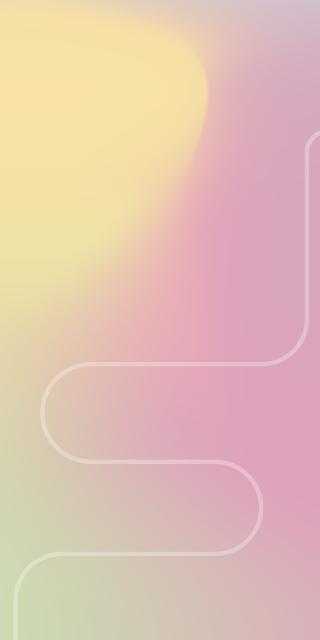
Give the GLSL for this background, as a WebGL 1 fragment shader.

```glsl
precision highp float;
// Soft yellow, pink and green gradient with a pale winding line.

uniform vec2 u_resolution;

// Smooth maximum: rounds the corner where two edges meet.
float smoothMax(float a, float b, float k) {
  float h = max(k - abs(a - b), 0.0);
  return max(a, b) + h * h / (4.0 * k);
}

float segment(vec2 p, vec2 a, vec2 b) {
  vec2 ab = b - a;
  return length(p - a - ab * clamp(dot(p - a, ab) / dot(ab, ab), 0.0, 1.0));
}

// Part of a circle; a zero in side leaves that axis unrestricted.
float arc(vec2 p, vec2 center, float radius, vec2 side) {
  vec2 q = (p - center) * side;
  return min(q.x, q.y) < 0.0 ? 10.0 : abs(length(p - center) - radius);
}

// Distance to the winding line, from the bottom left to the right edge.
float windingLine(vec2 p) {
  float d = segment(p, vec2(0.049, 2.1), vec2(0.049, 1.875));
  d = min(d, arc(p, vec2(0.193, 1.875), 0.144, vec2(-1.0, -1.0)));
  d = min(d, segment(p, vec2(0.193, 1.731), vec2(0.672, 1.731)));
  d = min(d, arc(p, vec2(0.672, 1.587), 0.144, vec2(1.0, 0.0)));
  d = min(d, segment(p, vec2(0.672, 1.443), vec2(0.285, 1.443)));
  d = min(d, arc(p, vec2(0.285, 1.2905), 0.1525, vec2(-1.0, 0.0)));
  d = min(d, segment(p, vec2(0.285, 1.138), vec2(0.818, 1.138)));
  d = min(d, arc(p, vec2(0.818, 0.997), 0.141, vec2(1.0, 1.0)));
  d = min(d, segment(p, vec2(0.959, 0.997), vec2(0.959, 0.477)));
  return min(d, arc(p, vec2(1.026, 0.477), 0.067, vec2(-1.0, -1.0)));
}

// Share of the warm colour: a crisp lobe above, a wide blend below.
float warmth(vec2 p) {
  float right = p.x - 0.65 + 0.15 * smoothstep(0.28, 0.85, p.y);
  float top = 0.38 * p.x * p.x - p.y;
  float d = smoothMax(right, top, 0.13);

  // The lobe dims towards its edge and leaves a halo beyond it.
  float fade = smoothstep(0.25, 0.6, p.y);
  float inside = 1.0 - mix(0.15, 0.45, fade) * exp(min(d, 0.0) / mix(0.05, 0.11, fade));
  float halo = mix(0.8, 0.42, smoothstep(0.1, 0.3, p.y))
             * exp(-max(d, 0.0) / mix(0.14, 0.09, smoothstep(0.0, 0.3, p.y)));
  float blur = mix(0.03, 0.007, smoothstep(0.05, 0.2, p.y))
             + 0.05 * smoothstep(0.42, 0.7, p.y);
  float lobe = mix(inside, halo, smoothstep(-blur, blur, d));

  float spread = smoothstep(0.55, 1.2, p.y);
  float low = smoothstep(1.3, 2.0, p.y);
  float center = mix(0.53, 0.26, spread) + 0.34 * low;
  float reach = mix(0.14, 0.45, spread) + 0.55 * low;
  float blend = 1.0 - smoothstep(center - reach, center + reach, p.x);
  return mix(lobe, blend, smoothstep(0.5, 0.75, p.y));
}

void main() {
  // Canvas width is one unit; y runs down from the top edge.
  vec2 p = vec2(gl_FragCoord.x, u_resolution.y - gl_FragCoord.y) / u_resolution.x;
  float pixel = 1.0 / u_resolution.x;

  // Warm side: yellow through tan to green.
  vec3 warm = mix(vec3(0.968, 0.887, 0.645), vec3(0.79, 0.885, 0.69),
                  smoothstep(0.3, 2.0, p.y));
  float tan1 = smoothstep(0.75, 1.1, p.y) * (1.0 - smoothstep(1.4, 1.9, p.y));
  warm -= vec3(0.0, 0.03, 0.0) * tan1;

  // Cool side: rosy beside the lobe, mauve at the right, lavender on top.
  vec3 pink = mix(vec3(0.91, 0.66, 0.72), vec3(0.867, 0.64, 0.735),
                  max(smoothstep(0.5, 0.8, p.x), smoothstep(0.9, 1.5, p.y)));
  pink = mix(pink, vec3(0.84, 0.65, 0.737),
             smoothstep(0.65, 1.0, p.x) * (1.0 - smoothstep(0.8, 1.3, p.y)));
  vec3 cool = mix(pink, vec3(0.81, 0.745, 0.82), exp(-p.y / 0.15));
  vec3 color = mix(cool, warm, warmth(p));

  // Translucent white line.
  float line = 1.0 - smoothstep(-0.5, 0.5, (windingLine(p) - 0.0068) / pixel);
  color = mix(color, vec3(1.0), 0.29 * line);

  gl_FragColor = vec4(color, 1.0);
}
```
